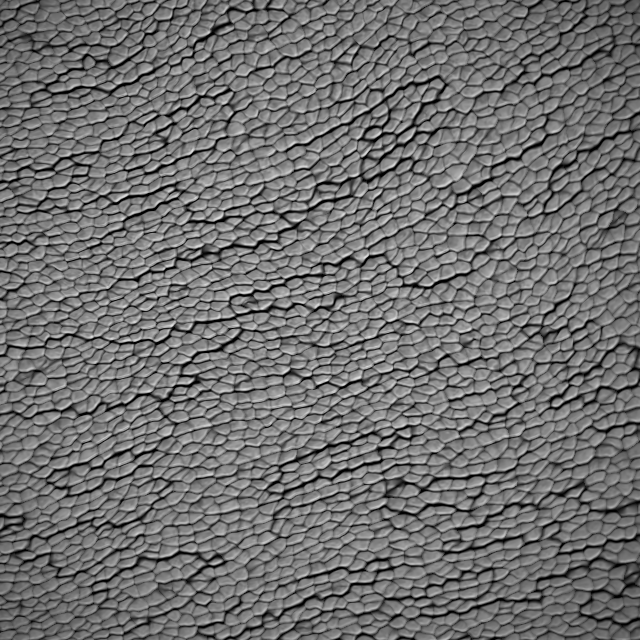
Give the GLSL for this texture, as a Shadertoy shader.

```glsl
// Grey pebbled leather: small slanted grains in ragged rows with broken creases.
// Cellular noise forms the grains; coarse cells and gap direction set the depth
// of each gap. A slope toward a low light adds bright rims and dark shadows.

#define GRAINS vec2(41.0, 65.0)   // grains along and across the slant
#define PLATES vec2(7.0, 25.0)    // creased plates along and across
#define TILT 0.33                 // slant of the rows, radians
#define JITTER 0.85               // irregularity of the grains
#define LIGHT_STEP vec2(0.0016, -0.0038)
#define RELIEF 0.20               // strength of the directional light
#define SCALE_TILT 0.13           // brightening toward each grain's lower rim
#define GAP_TONE 0.07
#define BODY_TONE 0.55
#define FINE_GRAIN 0.25           // strength of the surface speckle
#define VIGNETTE 0.34

vec2 hash2(vec2 p) {
    p = vec2(dot(p, vec2(127.1, 311.7)), dot(p, vec2(269.5, 183.3)));
    return fract(sin(p) * 43758.5);
}

float valueNoise(vec2 p) {
    vec2 i = floor(p), f = fract(p);
    f = f * f * (3.0 - 2.0 * f);
    float low = mix(hash2(i).x, hash2(i + vec2(1, 0)).x, f.x);
    float high = mix(hash2(i + vec2(0, 1)).x, hash2(i + vec2(1, 1)).x, f.x);
    return mix(low, high, f.y);
}

// Slanted, gently bent coordinates: x runs along the rows, y across them
vec2 bend(vec2 p) {
    p -= 0.5;
    float angle = TILT + 0.2 * p.y;
    float c = cos(angle), s = sin(angle);
    vec2 q = vec2(c * p.x + s * p.y, c * p.y - s * p.x);
    q.y += 0.012 * sin(7.0 * q.x + 4.0 * q.y + 0.6);
    q.y += 0.006 * sin(17.0 * q.x - 9.0 * q.y + 2.0);
    q.x += 0.012 * sin(11.0 * q.y + 5.0 * q.x);
    // Ragged grain outlines
    vec2 ragged = vec2(valueNoise(q * 95.0), valueNoise(q * 95.0 + 41.0));
    return q + vec2(0.006, 0.004) * (ragged - 0.5);
}

// Random value of the plate that holds a point
float plateValue(vec2 q) {
    vec2 p = q * PLATES, base = floor(p);
    float nearest = 9.0, value = 0.0;
    for (int y = -1; y <= 1; y++)
    for (int x = -1; x <= 1; x++) {
        vec2 cell = base + vec2(x, y);
        vec2 offset = cell + hash2(cell + 57.0) - p;
        float d = dot(offset, offset);
        if (d < nearest) {
            nearest = d;
            value = hash2(cell + 19.0).x;
        }
    }
    return value;
}

vec2 grainSeed(vec2 cell) {
    return cell + 0.5 + JITTER * (hash2(cell) - 0.5);
}

// x: surface height of rounded grains, y: position toward the lit lower rim
vec2 leather(vec2 p, float softness) {
    vec2 g = bend(p) * GRAINS, base = floor(g), home = base;
    float nearest = 9.0;
    for (int y = -1; y <= 1; y++)
    for (int x = -1; x <= 1; x++) {
        vec2 cell = base + vec2(x, y);
        float d = length(grainSeed(cell) - g);
        if (d < nearest) { nearest = d; home = cell; }
    }
    vec2 seed = grainSeed(home);
    float plate = plateValue(seed / GRAINS), height = 1.0;

    // Each neighbour cuts its own gap; the product rounds the corners
    for (int y = -1; y <= 1; y++)
    for (int x = -1; x <= 1; x++) {
        vec2 cell = base + vec2(x, y);
        vec2 other = grainSeed(cell);
        float border = length(other - g) - nearest;
        if (cell == home || border > 0.7) continue;
        vec2 direction = normalize(other - seed);
        float rowGap = direction.y * direction.y;
        float chance = hash2(cell + home + 83.0).y;
        float crease = smoothstep(0.08, 0.6, abs(plateValue(other / GRAINS) - plate));
        crease *= mix(0.5, 1.0, rowGap);
        float depth = mix(0.22, 0.25 + 0.50 * chance, rowGap);
        depth = mix(depth, 0.97, crease);
        float width = mix(0.30, 0.52, crease) + 0.10 * softness;
        height *= 1.0 - depth * (1.0 - smoothstep(-0.14 * softness, width, border));
    }
    return vec2(height, dot(g - seed, vec2(0.45, -0.9)));
}

void mainImage(out vec4 fragColor, in vec2 fragCoord) {
    vec2 uv = fragCoord / iResolution.xy;
    vec2 p = fragCoord / iResolution.y;

    // Focus falls off away from the upper middle
    float softness = smoothstep(0.25, 0.75, length(uv - vec2(0.42, 0.64)));

    // Depth shading plus light from the lower right
    vec2 surface = leather(p, softness);
    float slope = surface.x - leather(p + LIGHT_STEP, softness).x;
    float tone = mix(GAP_TONE, BODY_TONE, surface.x) + RELIEF * slope;
    tone += SCALE_TILT * surface.y * surface.x;

    // Fine speckle, strongest on the raised grains
    vec2 q = bend(p);
    float speckle = 0.6 * valueNoise(q * vec2(200.0, 260.0))
                  + 0.4 * valueNoise(q * vec2(90.0, 120.0) + 7.0) - 0.5;
    tone += FINE_GRAIN * speckle * surface.x * (1.0 - 0.5 * softness);

    // Darkened corners
    vec2 fromCentre = uv - vec2(0.48, 0.50);
    tone *= 1.03 - VIGNETTE * pow(dot(fromCentre, fromCentre) * 2.0, 1.5);
    fragColor = vec4(vec3(clamp(tone, 0.0, 1.0)), 1.0);
}
```
